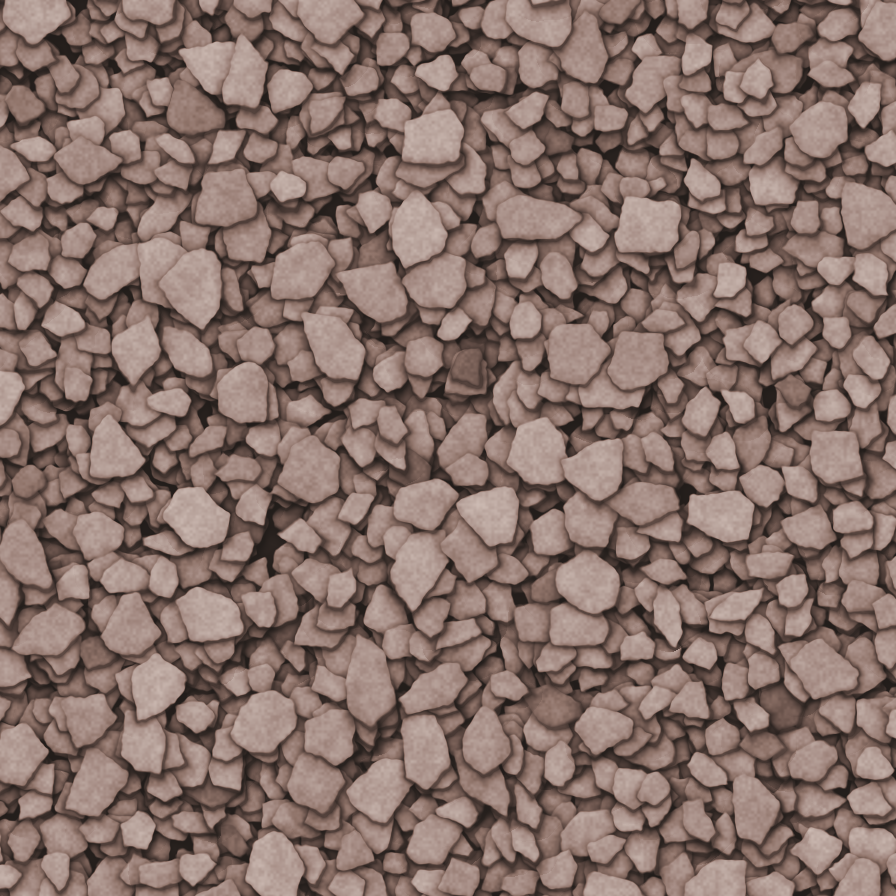
This texture is drawn by a Shadertoy shader. Its source:

```glsl
const int LAYERS = 6;
const int FACETS = 7;
const float TAU = 6.2831853;

// Stones per canvas side and share of filled cells, bottom layer first
const float COUNTS[LAYERS] = float[](30.0, 23.0, 33.0, 20.0, 27.0, 16.0);
const float FILL[LAYERS] = float[](1.0, 0.9, 0.65, 0.5, 0.4, 0.22);

const vec3 GAP = vec3(0.13, 0.11, 0.10);
const vec3 DEEP = vec3(0.28, 0.22, 0.20);
const vec3 SHADE = vec3(0.42, 0.33, 0.30);
const vec3 CLAY = vec3(0.56, 0.45, 0.41);
const vec3 STONE = vec3(0.65, 0.55, 0.52);
const vec3 PALE = vec3(0.73, 0.65, 0.62);
const vec3 GLINT = vec3(0.81, 0.74, 0.71);

const vec2 LIGHT = vec2(-0.45, 0.89);
const float BASE_TONE = 4.45;
const float TONE_SPREAD = 1.0;
const float DARK_STONES = 0.04;
const float FACET_CONTRAST = 0.85;
const float FACET_SHARPNESS = 26.0;
const float CORNER_ROUNDING = 0.07;
const float SHADOW_STRENGTH = 0.7;
const float SHADOW_WIDTH = 0.0045;
const float SHADOW_SHIFT = 0.003;
const float RIM_DARKNESS = 0.7;
const float RIM_WIDTH = 0.002;
const float RAGGEDNESS = 0.004;
const float GRAIN = 1.3;

vec3 hash3(vec2 p) {
    vec3 q = fract(p.xyx * vec3(0.1031, 0.1030, 0.0973));
    q += dot(q, q.yxz + 33.33);
    return fract((q.xxy + q.yzz) * q.zyx);
}

vec2 noise2(vec2 p) {
    vec2 i = floor(p), f = fract(p);
    f = f * f * (3.0 - 2.0 * f);
    vec2 low = mix(hash3(i).xy, hash3(i + vec2(1, 0)).xy, f.x);
    vec2 high = mix(hash3(i + vec2(0, 1)).xy, hash3(i + vec2(1, 1)).xy, f.x);
    return mix(low, high, f.y) - 0.5;
}

float smoothMax(float a, float b, float k) {
    float h = max(k - abs(a - b), 0.0) / k;
    return max(a, b) + 0.25 * h * h * k;
}

// Tone 0..6 walks through the palette from gap to glint
vec3 palette(float tone) {
    vec3 c = mix(GAP, DEEP, clamp(tone, 0.0, 1.0));
    c = mix(c, SHADE, clamp(tone - 1.0, 0.0, 1.0));
    c = mix(c, CLAY, clamp(tone - 2.0, 0.0, 1.0));
    c = mix(c, STONE, clamp(tone - 3.0, 0.0, 1.0));
    c = mix(c, PALE, clamp(tone - 4.0, 0.0, 1.0));
    return mix(c, GLINT, clamp(tone - 5.0, 0.0, 1.0));
}

// Chipped convex stone: x = signed distance, y = facet lighting
vec2 chippedStone(vec2 p, vec2 id) {
    vec3 form = hash3(id + 71.7);
    float turn = TAU * form.x;
    mat2 spin = mat2(cos(turn), sin(turn), -sin(turn), cos(turn));
    float aspect = mix(1.0, 1.75, form.y * form.y);
    vec2 q = spin * p * vec2(inversesqrt(aspect), sqrt(aspect));
    vec2 light = spin * LIGHT;

    float dist = -1.0;
    float topWeight = exp(-FACET_SHARPNESS * (0.2 + 0.25 * dot(q, light)));
    float weights = topWeight, lit = 0.12 * topWeight;
    for (int k = 0; k < FACETS; k++) {
        vec3 h = hash3(id + float(k) * vec2(17.3, 9.1) + 5.0);
        float a = (float(k) + 0.85 * h.x) * TAU / float(FACETS);
        vec2 n = vec2(cos(a), sin(a));
        float side = dot(q, n) - mix(0.36, 0.64, h.y);
        dist = smoothMax(dist, side, CORNER_ROUNDING);
        float slope = mix(0.7, 3.5, h.z);
        float weight = exp(-FACET_SHARPNESS * max(-side * slope, -0.1));
        weights += weight;
        lit += weight * (dot(n, light) - 0.25) * mix(0.5, 1.0, h.z);
    }
    return vec2(dist / sqrt(aspect), lit / weights);
}

void mainImage(out vec4 fragColor, in vec2 fragCoord) {
    vec2 uv = fragCoord / iResolution.y;
    float pixel = 1.0 / iResolution.y;
    vec2 ragged = uv + RAGGEDNESS * (noise2(uv * 75.0) + 0.4 * noise2(uv * 190.0));
    float tone = 0.4;

    // Pile the layers, each stone shading what lies beneath it
    for (int layer = 0; layer < LAYERS; layer++) {
        float count = COUNTS[layer];
        vec2 grid = ragged * count + float(layer) * vec2(37.37, 61.73);
        vec2 cell = floor(grid);
        for (int y = -1; y <= 1; y++)
        for (int x = -1; x <= 1; x++) {
            vec2 id = cell + vec2(x, y);
            vec3 h = hash3(id + float(layer) * 131.0);
            if (h.z > FILL[layer]) continue;
            vec2 p = grid - id - 0.5 - 0.7 * (h.xy - 0.5);
            if (dot(p, p) > 1.3) continue;

            vec2 stone = chippedStone(p, id + float(layer) * 53.0);
            float d = stone.x / count;
            float shadowDist = d + SHADOW_SHIFT * dot(p / (length(p) + 0.001), LIGHT);
            tone *= 1.0 - SHADOW_STRENGTH * exp(-max(shadowDist, 0.0) / SHADOW_WIDTH);

            vec3 tint = hash3(id + float(layer) * 19.0 + 211.0);
            float surface = BASE_TONE + TONE_SPREAD * (tint.x - 0.5);
            surface -= 1.6 * step(tint.y, DARK_STONES);
            surface += FACET_CONTRAST * stone.y;
            surface -= RIM_DARKNESS * exp(min(d, 0.0) / RIM_WIDTH);
            tone = mix(tone, surface, smoothstep(pixel, -pixel, d));
        }
    }

    // Mineral mottling and fine grain
    float grain = 0.45 * noise2(uv * 55.0).x + 0.5 * noise2(uv * 140.0 + 9.0).y
                + 0.6 * noise2(uv * 300.0 + 31.0).x;
    tone += GRAIN * grain * smoothstep(0.0, 4.0, tone);
    fragColor = vec4(palette(tone), 1.0);
}
```
